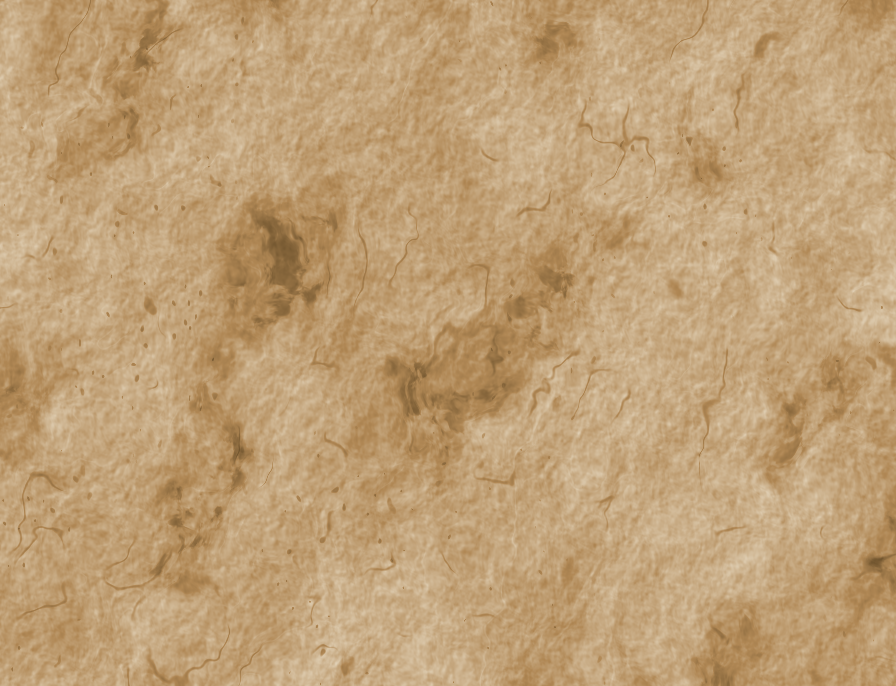
Write a Shadertoy shader that draws this texture.

```glsl
const vec3 UMBER = vec3(0.54, 0.41, 0.24);
const vec3 OCHRE = vec3(0.69, 0.53, 0.33);
const vec3 CREAM = vec3(0.79, 0.68, 0.53);

float hash(vec2 p) {
    vec3 q = fract(vec3(p.xyx) * 0.1031);
    q += dot(q, q.yzx + 33.33);
    return fract((q.x + q.y) * q.z);
}

float noise(vec2 p) {
    vec2 cell = floor(p), f = fract(p);
    f = f * f * (3.0 - 2.0 * f);
    return mix(mix(hash(cell), hash(cell + vec2(1, 0)), f.x),
               mix(hash(cell + vec2(0, 1)), hash(cell + vec2(1, 1)), f.x), f.y);
}

float fbm(vec2 p, int octaves) {
    float sum = 0.0, weight = 0.5, total = 0.0;
    for (int i = 0; i < octaves; i++) {
        sum += weight * noise(p);
        total += weight;
        weight *= 0.55;
        p = mat2(1.6, 1.2, -1.2, 1.6) * p + 17.3;
    }
    return sum / total;
}

// Thin line along the middle level of a noise field
float contour(float field, float width) {
    return 1.0 - smoothstep(0.0, width, abs(field - 0.5));
}

// Sparse upright pits, one candidate per grid cell
float pits(vec2 p, float density) {
    vec2 cell = floor(p);
    float cover = 0.0;
    for (int y = -1; y <= 1; y++)
    for (int x = -1; x <= 1; x++) {
        vec2 id = cell + vec2(x, y);
        vec2 centre = id + vec2(hash(id + 3.1), hash(id + 8.7));
        float size = mix(0.06, 0.2, pow(hash(id + 21.4), 2.0));
        float dist = length((p - centre) * vec2(1.25, 0.75));
        float present = step(hash(id + 40.9), density);
        cover = max(cover, present * (1.0 - smoothstep(size * 0.5, size * 1.2, dist)));
    }
    return cover;
}

// Piecewise ramp indexed by the red level
vec3 stoneColour(float tone) {
    vec3 shade = mix(UMBER, OCHRE, (tone - UMBER.r) / (OCHRE.r - UMBER.r));
    vec3 light = mix(OCHRE, CREAM, (tone - OCHRE.r) / (CREAM.r - OCHRE.r));
    return tone < OCHRE.r ? shade : light;
}

void mainImage(out vec4 fragColor, in vec2 fragCoord) {
    vec2 p = fragCoord / iResolution.y + 5.0;
    vec2 warp = vec2(fbm(p * 9.0, 4), fbm(p * 9.0 + 61.0, 4)) - 0.5;
    vec2 ragged = vec2(noise(p * 75.0), noise(p * 75.0 + 29.0)) - 0.5;
    vec2 q = p + 0.11 * warp + 0.006 * ragged;
    q.x -= 0.3 * q.y;

    // Clouded ground with fine relief
    float broad = fbm(q * vec2(4.0, 3.0) + 12.0, 3);
    float medium = fbm(q * vec2(20.0, 13.0), 4);
    float fine = fbm(p * vec2(95.0, 75.0) + 3.0 * warp, 3);
    float lit = fbm(p * vec2(95.0, 75.0) + 3.0 * warp + vec2(0.3, -0.3), 3);
    float grain = noise(p * 210.0);
    float tone = 0.771 + 0.09 * (broad - 0.5) + 0.12 * (medium - 0.5)
               + 0.07 * (fine - 0.5) + 0.09 * (fine - lit) + 0.035 * (grain - 0.5);

    // Ochre patches with mottled umber clots
    float patchField = fbm(q * vec2(7.0, 4.8) + 33.0, 4);
    float patches = smoothstep(0.51, 0.68, patchField);
    float mottle = fbm(p * vec2(48.0, 38.0) + 4.0 * warp, 4);
    float clots = smoothstep(0.5, 0.68, mottle) * smoothstep(0.6, 0.76, patchField);
    tone -= 0.07 * patches * (0.25 + 1.3 * mottle) + 0.14 * clots;

    // Pale upright veins and flakes
    float veinMask = smoothstep(0.5, 0.75, noise(p * 5.0 + 7.0));
    float veins = veinMask * contour(noise(q * vec2(9.0, 3.2) + 50.0), 0.035);
    float flakeMask = smoothstep(0.45, 0.75, noise(p * 13.0 + 90.0));
    float flakes = flakeMask * contour(noise(q * vec2(38.0, 28.0)), 0.09);
    tone += 0.03 * veins + 0.02 * flakes;

    // Broken hairline cracks
    float crackMask = smoothstep(0.6, 0.82, noise(p * 17.0 + 71.0));
    float cracks = crackMask * contour(noise(q * vec2(17.0, 12.0) + 80.0), 0.035);
    tone -= 0.11 * cracks;

    // Small pits gathered in loose groups
    float pitMask = smoothstep(0.3, 0.75, noise(p * 4.0 + 25.0));
    float smallPits = pits((p + 0.008 * ragged) * 42.0, 0.16);
    float largePits = pits((p + 0.018 * ragged) * 17.0 + 31.0, 0.12);
    tone -= pitMask * (0.14 * smallPits + 0.1 * largePits * (0.4 + mottle));

    fragColor = vec4(clamp(stoneColour(tone), 0.0, 1.0), 1.0);
}
```
